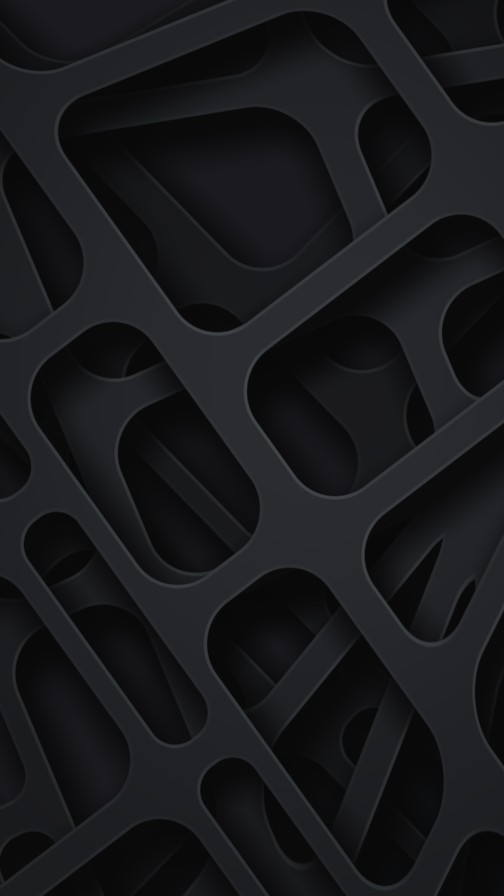
Write a Shadertoy shader that draws this background.

```glsl
// Dark layered lattices: three sheets of slanted rails and cross bars with
// rounded openings, stacked back to front. Each sheet casts a soft shadow down
// and to the right and carries a thin lit rim along its cut edges.

float hash(float n) { return fract(sin(n * 12.9898) * 43758.5); }

// Rails crowd together towards the lower left.
float railAt(float i) { return 0.685 * (exp2(i) - 1.0); }
float railHalfWidth(float i) { return i < 0.0 ? 0.024 : 0.038; }

// Signed distance to one sheet: positive in the material, negative in openings.
float lattice(vec2 p, float layer) {
    float turn = 0.3 * layer * (1.75 - layer);
    float c = cos(turn), s = sin(turn);
    p = vec2(c * p.x - s * p.y, s * p.x + c * p.y) + turn * vec2(1.07, 0.76);
    float across = dot(p, vec2(0.812, 0.583));
    float along = dot(p, vec2(0.583, -0.812));

    // Column between two neighbouring rails
    float i = floor(log2(max(1.0 + across / 0.685, 0.2)));
    float low = i < -2.5 ? -9.0 : railAt(i);
    float high = railAt(i + 1.0);
    float railGap = min(across - low - railHalfWidth(i),
                        high - across - railHalfWidth(i + 1.0));

    // Fanned cross bars, staggered from column to column
    float barGap = 9.0;
    for (float j = -2.0; j < 4.5; j++) {
        float start = i < 0.0 ? 0.6 * j - 0.42
                              : 0.4 * j - 0.17 + 0.26 * min(j, 0.0);
        start += 0.15 * layer * (hash(j + 7.0 * i + 31.0 * layer) - 0.5);
        if (i < -1.5) start += 0.24;
        float tilt = -0.03 - 0.5 * max(j - 1.0, 0.0) - 0.27 * min(j, 0.0);
        float d = abs(along - start - tilt * across) / sqrt(1.0 + tilt * tilt);
        barGap = min(barGap, d - 0.034);
    }

    // Round the corners of the opening
    float radius = min(0.1, 0.5 * (high - low) - 0.03);
    vec2 corner = radius - vec2(railGap, barGap);
    return length(max(corner, 0.0)) + min(max(corner.x, corner.y), 0.0) - radius;
}

void mainImage(out vec4 fragColor, in vec2 fragCoord) {
    vec2 p = (fragCoord - 0.5 * iResolution.xy) / iResolution.x;
    float pixel = 1.0 / iResolution.x;

    // Backdrop, cooler and darker in the lower right
    float lowerRight = smoothstep(0.55, 1.1, p.x - p.y);
    vec3 color = mix(vec3(0.106, 0.104, 0.122), vec3(0.06, 0.07, 0.076), lowerRight);

    // Broad light centred a little above the middle
    float glow = smoothstep(1.0, 0.1, length((p - vec2(0.12, 0.15)) * vec2(1.0, 0.8)));

    for (float layer = 2.0; layer > -0.5; layer--) {
        // Soft shadow on everything below
        float caster = lattice(p - vec2(0.028, -0.04), layer);
        float shadow = smoothstep(-0.085, 0.02, caster);
        color = mix(color, vec3(0.033, 0.033, 0.036), 0.92 * shadow);

        // Edge direction, pointing into the material
        float d = lattice(p, layer);
        float e = 0.002;
        vec2 slope = vec2(lattice(p + vec2(e, 0.0), layer),
                          lattice(p + vec2(0.0, e), layer)) - d;
        vec2 inward = slope / max(length(slope), 1e-5);

        // Matte body and lit rim
        float light = mix(0.7, 1.08, glow) * (1.0 - 0.1 * layer * layer);
        vec3 body = vec3(0.155, 0.16, 0.174) * light;
        float facing = mix(0.2, 1.0, smoothstep(-0.6, 0.6, dot(inward, vec2(-0.8, -0.6))));
        float rim = smoothstep(0.0085, 0.0045, d) * facing;
        body = mix(body, vec3(0.235, 0.25, 0.262) * light, rim);
        color = mix(color, body, smoothstep(-pixel, pixel, d));
    }
    fragColor = vec4(color, 1.0);
}
```
